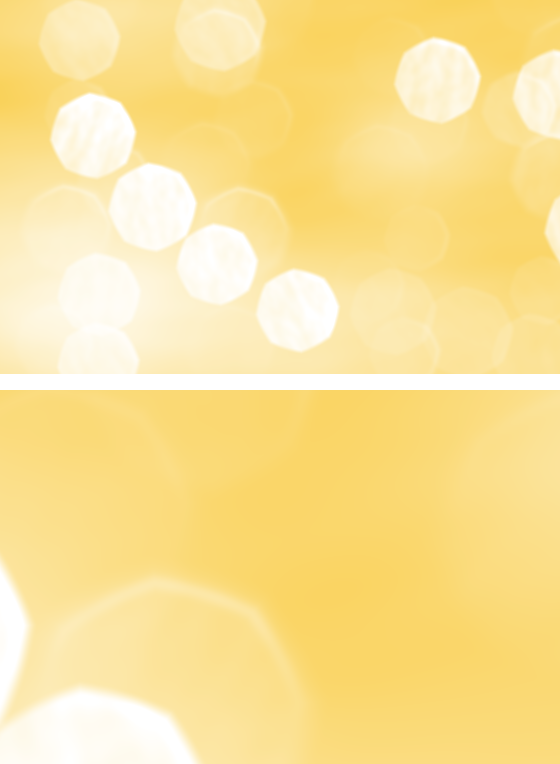
Top, the full canvas; bottom, a detail of the centre.
This background is drawn by a Shadertoy shader. Its source:

```glsl
// Golden out-of-focus lights: a soft gold-to-cream glow carries rounded
// octagonal bokeh discs, strung along curved chains and scattered faintly.
// One tone value is built up by screening, then mapped from gold to white.

const float TAU = 6.2831853;
const vec3 GOLD = vec3(0.975, 0.80, 0.27);
const vec3 WHITE = vec3(1.0);

vec2 hash2(vec2 p) {
    vec3 h = fract(p.xyx * vec3(0.1031, 0.1030, 0.0973));
    h += dot(h, h.yzx + 33.33);
    return fract((h.xx + h.yz) * h.zy);
}

vec2 gradientAt(vec2 cell) {
    float a = TAU * hash2(cell).x;
    return vec2(cos(a), sin(a));
}

float gradientNoise(vec2 p) {
    vec2 i = floor(p), f = fract(p);
    vec2 u = f * f * f * (f * (f * 6.0 - 15.0) + 10.0);
    vec2 e = vec2(0.0, 1.0);
    float low = mix(dot(gradientAt(i), f), dot(gradientAt(i + e.yx), f - e.yx), u.x);
    float high = mix(dot(gradientAt(i + e), f - e), dot(gradientAt(i + e.yy), f - e.yy), u.x);
    return mix(low, high, u.y);
}

vec2 rotate(vec2 p, float a) {
    float c = cos(a), s = sin(a);
    return vec2(c * p.x - s * p.y, s * p.x + c * p.y);
}

float glow(vec2 p, vec2 centre, vec2 size) {
    vec2 q = (p - centre) / size;
    return exp(-dot(q, q));
}

float screen(float base, float light) {
    return base + (1.0 - base) * clamp(light, 0.0, 1.0);
}

// Radius measure between a circle and a regular octagon
float octagonRadius(vec2 q, float turn) {
    float side = TAU / 8.0;
    float a = atan(q.y, q.x + 1e-6) + turn;
    float facet = cos(a - side * floor(a / side + 0.5));
    return length(q) * mix(1.0, facet, 0.6);
}

// Streaked disc with a one-sided bright rim
float bokeh(vec2 q, float radius, float seed, float softness, float rimGain) {
    float d = octagonRadius(q, 0.3) - radius;
    float body = 1.0 - smoothstep(-softness, softness, d);
    float side = dot(q, rotate(vec2(0.8, 0.6), 1.6 * (seed - 0.5))) / radius;
    vec2 grain = rotate(q, 0.6 + 1.6 * seed);
    float streak = gradientNoise(grain * vec2(9.0, 26.0) + seed * 37.0);
    streak += 0.5 * gradientNoise(grain * vec2(30.0, 45.0) + seed * 71.0);
    float band = (d + 0.010) / 0.007;
    float rim = exp(-band * band) * smoothstep(-0.1, 1.0, side);
    return body * (0.88 + 0.3 * streak + 0.12 * side) + rim * rimGain;
}

// Discs spaced along a parabola: start + step * k + bend * k * k
float chain(float tone, vec2 p, vec2 start, vec2 stride, vec2 bend, int count, float strength) {
    for (int i = 0; i < count; i++) {
        float k = float(i);
        vec2 h = hash2(start * 91.0 + k * 7.3);
        vec2 q = p - (start + stride * k + bend * k * k) - 0.02 * (h - 0.5);
        float radius = mix(0.102, 0.118, h.x);
        float light = bokeh(q, radius, h.y, 0.007, 0.2);
        tone = screen(tone, strength * light);
        tone = screen(tone, 0.12 * strength * glow(q, vec2(0.0), vec2(0.16)));
    }
    return tone;
}

// Pale overlapping discs on a low-discrepancy sequence, sparse in the gold centre
float faintDiscs(float tone, vec2 p, float aspect) {
    for (int i = 0; i < 24; i++) {
        float k = float(i);
        vec2 h = hash2(vec2(k * 3.1 + 5.0, k * 1.7 + 11.0));
        vec2 centre = fract(vec2(0.38, 0.55) + k * vec2(0.7549, 0.5698));
        centre = (centre * 1.1 - 0.05) * vec2(aspect, 1.0);
        float radius = mix(0.085, 0.125, h.x);
        float strength = mix(0.05, 0.24, h.y * h.y);
        strength *= 1.0 - 0.9 * glow(centre, vec2(0.92, 0.55), vec2(0.24, 0.3));
        float light = bokeh(p - centre, radius, h.x, mix(0.006, 0.018, h.x), 1.1);
        tone = screen(tone, strength * light);
    }
    return tone;
}

// Broad pools of light and gold, with slightly slanted smears
float backdrop(vec2 p) {
    float tone = 0.13;
    tone += 0.66 * glow(p, vec2(0.20, 0.20), vec2(0.62, 0.38));
    tone += 0.30 * glow(p, vec2(1.10, 0.60), vec2(0.32, 0.17));
    tone += 0.28 * glow(p, vec2(0.35, 0.97), vec2(0.42, 0.18));
    tone += 0.27 * glow(p, vec2(0.97, 0.10), vec2(0.35, 0.22));
    tone += 0.16 * glow(p, vec2(1.40, 0.08), vec2(0.25, 0.20));
    tone -= 0.20 * glow(p, vec2(0.80, 0.50), vec2(0.22, 0.20));
    tone -= 0.12 * glow(p, vec2(0.10, 0.72), vec2(0.30, 0.08));
    vec2 smear = rotate(p, -0.12);
    tone += 0.10 * gradientNoise(smear * vec2(2.2, 6.0) + 3.7);
    tone += 0.04 * gradientNoise(smear * vec2(6.0, 17.0) + 9.1);
    return clamp(tone, 0.0, 1.0);
}

void mainImage(out vec4 fragColor, in vec2 fragCoord) {
    vec2 p = fragCoord / iResolution.y;
    float tone = faintDiscs(backdrop(p), p, iResolution.x / iResolution.y);
    tone = chain(tone, p, vec2(0.22, 0.90), vec2(0.36, 0.04), vec2(0.0), 2, 0.38);
    tone = chain(tone, p, vec2(1.05, 0.17), vec2(0.19, -0.04), vec2(0.0, -0.01), 3, 0.13);
    tone = chain(tone, p, vec2(0.27, 0.21), vec2(0.0, -0.18), vec2(0.0), 2, 0.62);
    tone = chain(tone, p, vec2(1.17, 0.78), vec2(0.43, 0.125), vec2(-0.115, -0.16), 3, 0.78);
    tone = chain(tone, p, vec2(0.25, 0.63), vec2(0.14, -0.20), vec2(0.0145, 0.016), 4, 0.95);
    fragColor = vec4(mix(GOLD, WHITE, tone), 1.0);
}
```
